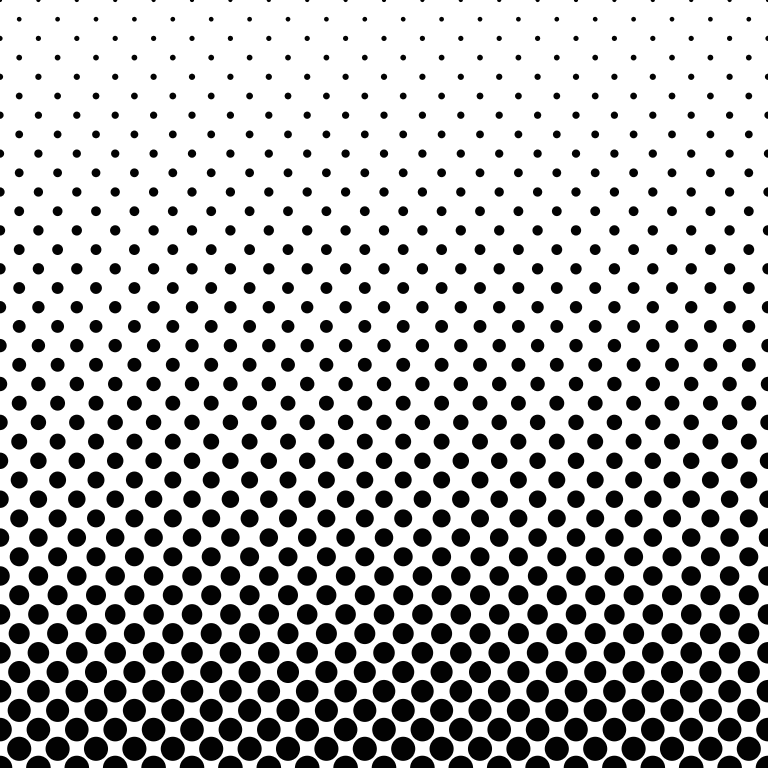
Write a WebGL 2 fragment shader that draws this pattern.

```glsl
#version 300 es
precision highp float;

uniform vec2 u_resolution;
out vec4 fragColor;

const float ROWS = 40.0;
const float TOP_RADIUS = 0.0027;
const float BOTTOM_RADIUS = 0.0160;
const vec3 PAPER = vec3(1.0);
const vec3 INK = vec3(0.008);

// Dot radius grows linearly from the top row to the bottom row
float dotRadius(float row, float rows) {
    return mix(TOP_RADIUS, BOTTOM_RADIUS, row / rows);
}

// Signed distance to the nearest dot of one row; odd rows shift half a column
float rowDistance(vec2 p, float row, float rows) {
    float rowPitch = 1.0 / rows;
    float columnPitch = 2.0 * rowPitch;
    float shift = mod(row, 2.0) * rowPitch;
    float dx = mod(p.x - shift + rowPitch, columnPitch) - rowPitch;
    return length(vec2(dx, p.y - row * rowPitch)) - dotRadius(row, rows);
}

// Nearest dot among the closest row and its two neighbours
float halftoneDistance(vec2 p, float rows) {
    float nearestRow = floor(p.y * rows + 0.5);
    float d = 1.0;
    for (int i = -1; i <= 1; i++) {
        d = min(d, rowDistance(p, nearestRow + float(i), rows));
    }
    return d;
}

float coverage(float d, float pixel) {
    return clamp(0.5 - d / pixel, 0.0, 1.0);
}

void main() {
    // Canvas units, with y measured down from the top edge
    vec2 p = gl_FragCoord.xy / u_resolution;
    p.y = 1.0 - p.y;

    float pixel = 1.0 / min(u_resolution.x, u_resolution.y);
    float ink = coverage(halftoneDistance(p, ROWS), pixel);
    fragColor = vec4(mix(PAPER, INK, ink), 1.0);
}
```
